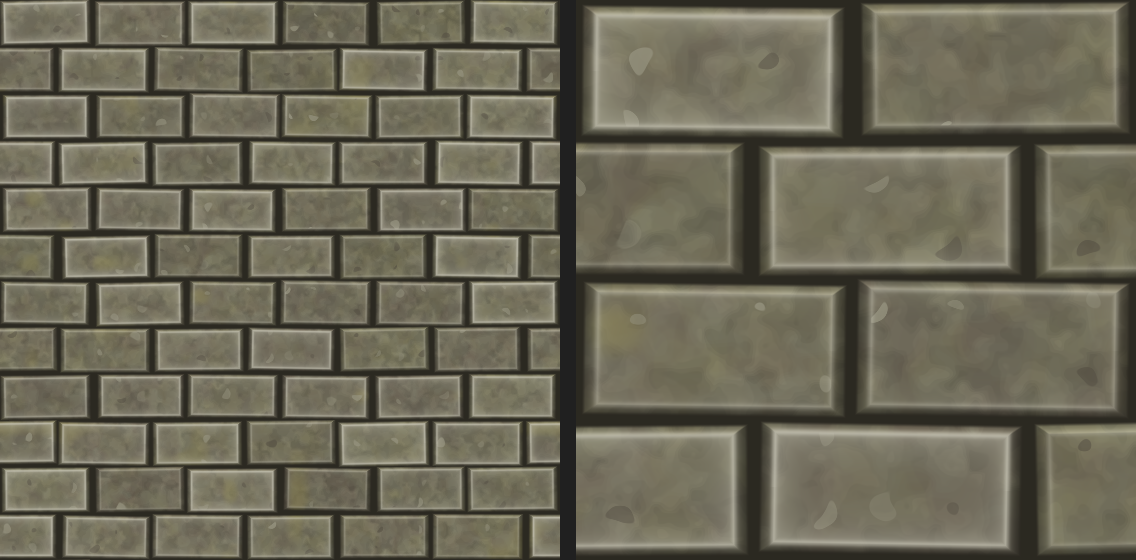
Left: the whole. Right: its middle third, enlarged.
Reproduce this texture procedurally as a Shadertoy shader.

```glsl
// Wall of bevelled olive-grey stone bricks in running bond, with mottling, chips and worn bright rims.

const vec2  REPEATS     = vec2(6.0, 12.0);    // bricks across and down
const float ROW_SHIFT   = 0.62;               // offset of alternate rows, in bricks
const vec2  HALF_SIZE   = vec2(0.985, 0.492); // brick half size, in row heights
const vec2  SIZE_LOSS   = vec2(0.05, 0.025);  // random shrinkage
const vec2  DRIFT       = vec2(0.07, 0.035);  // random displacement
const float TILT        = 0.04;               // random rotation, in radians
const vec2  BEVEL       = vec2(0.105, 0.075); // bevel width at sides and at top/bottom
const float RIM_WIDTH   = 0.022;
const float GLOW_WIDTH  = 0.085;
const float CHIP_CELLS  = 26.0;
const float CHIP_CHANCE = 0.36;

const vec3 OLIVE  = vec3(0.445, 0.430, 0.325);
const vec3 BROWN  = vec3(0.400, 0.368, 0.310);
const vec3 GREY   = vec3(0.455, 0.455, 0.385);
const vec3 YELLOW = vec3(0.560, 0.530, 0.300);
const vec3 CHIP   = vec3(0.570, 0.560, 0.480);
const vec3 RIM    = vec3(0.770, 0.760, 0.700);
const vec3 JOINT  = vec3(0.170, 0.160, 0.130);

vec4 hash(vec2 p) {
    vec4 h = fract(p.xyxy * vec4(0.1031, 0.1030, 0.0973, 0.1099));
    h += dot(h, h.wzxy + 33.33);
    return fract((h.xxyz + h.yzzw) * h.zywx);
}

// Value noise that wraps after the given number of cells
float noise(vec2 uv, float cells, float seed) {
    vec2 p = uv * cells, i = floor(p), f = fract(p);
    f = f * f * (3.0 - 2.0 * f);
    vec2 a = mod(i, cells) + seed, b = mod(i + 1.0, cells) + seed;
    return mix(mix(hash(a).x, hash(vec2(b.x, a.y)).x, f.x),
               mix(hash(vec2(a.x, b.y)).x, hash(b).x, f.x), f.y);
}

// Warped noise cut into soft-edged flat patches
float blotches(vec2 uv, float cells, float seed) {
    vec2 warp = vec2(noise(uv, cells * 1.5, seed + 7.0), noise(uv, cells * 1.5, seed + 19.0));
    float n = 5.0 * noise(uv + (warp - 0.5) / cells, cells, seed);
    return (floor(n) + smoothstep(0.3, 0.7, fract(n))) / 5.0;
}

// Scattered irregular flakes: positive is light, negative is dark
float chips(vec2 uv) {
    vec2 p = uv * CHIP_CELLS, id = mod(floor(p), CHIP_CELLS);
    vec4 h = hash(id + 71.0), k = hash(id + 133.0);
    vec2 d = fract(p) - mix(vec2(0.3), vec2(0.7), h.xy);
    float a = 6.2832 * h.z;
    d = mat2(cos(a), sin(a), -sin(a), cos(a)) * d;
    d.y += 1.5 * d.x * d.x;
    float r = length(d / vec2(1.0, mix(0.4, 0.8, k.x))) + 0.12 * (noise(uv, 130.0, 5.0) - 0.5);
    float size = mix(0.09, 0.24, k.y);
    float aa = CHIP_CELLS / iResolution.y;
    float shape = (1.0 - smoothstep(size - aa, size + aa, r)) * step(h.w, CHIP_CHANCE);
    return shape * (k.z < 0.65 ? mix(0.3, 0.8, k.w) : -0.5);
}

void mainImage(out vec4 fragColor, in vec2 fragCoord) {
    vec2 uv = fragCoord / iResolution.xy;
    vec2 q = uv * REPEATS * vec2(2.0, 1.0);
    float pixel = REPEATS.y / iResolution.y;

    // Find the brick that stands highest here
    float height = -1e3;
    vec2 local = vec2(0.0), inset = vec2(0.0), id = vec2(0.0);
    for (int j = -1; j <= 1; j++) {
        float row = floor(q.y) + float(j);
        float shift = ROW_SHIFT * (1.0 - mod(row, 2.0));
        for (int i = -1; i <= 1; i++) {
            float col = floor(q.x * 0.5 - shift) + float(i);
            vec2 cell = mod(vec2(col, row), REPEATS);
            vec4 h = hash(cell + 11.0), s = hash(cell + 47.0);
            vec2 c = vec2(2.0 * (col + shift) + 1.0, row + 0.5) + (h.xy - 0.5) * DRIFT;
            vec2 l = q - c;
            l += (h.z - 0.5) * TILT * vec2(-l.y, l.x);
            vec2 d = HALF_SIZE - SIZE_LOSS * s.xy - abs(l);
            float m = min(d.x / BEVEL.x, d.y / BEVEL.y);
            if (m > height) { height = m; local = l; inset = d; id = cell; }
        }
    }
    vec4 brick = hash(id + 203.0);
    float seed = floor(brick.x * 90.0) * 3.0;
    float wear = mix(0.12, 1.0, brick.y);

    // Mottled stone
    vec3 stone = mix(BROWN, OLIVE, clamp(blotches(uv, 36.0, seed) + 0.7 * (brick.z - 0.5), 0.0, 1.0));
    stone = mix(stone, GREY, 0.6 * blotches(uv, 58.0, seed + 31.0));
    stone *= 0.87 + 0.22 * blotches(uv, 84.0, seed + 53.0);
    stone *= 0.95 + 0.10 * brick.w;
    stone = mix(stone, YELLOW, 0.4 * smoothstep(0.78, 1.0, noise(uv, 17.0, 91.0)));

    // Face: flakes, and a pale glow that fades inward from the rim
    float flake = chips(uv);
    vec3 face = mix(stone, flake > 0.0 ? CHIP : BROWN * 0.75, abs(flake));
    vec2 e = inset - BEVEL;
    vec2 fade = exp(-max(e, 0.0) / GLOW_WIDTH);
    float glow = fade.x + fade.y - fade.x * fade.y;
    face = mix(face, RIM, wear * (0.50 * glow + 0.09));

    // Bevel: lit from above, darkening towards the joint
    vec2 t = inset / BEVEL;
    float sideLight = local.x < 0.0 ? 0.82 : 0.70;
    float endLight = local.y > 0.0 ? 1.18 : 0.72;
    float light = mix(sideLight, endLight, smoothstep(-0.12, 0.12, t.x - t.y));
    vec3 slope = stone * light * mix(0.72, 1.12, clamp(height, 0.0, 1.0));
    slope = mix(slope, RIM, 0.16 * wear * smoothstep(0.2, 1.0, height));

    // Assemble face, bevel, rim and joint
    float edge = min(e.x, e.y);
    vec3 color = mix(slope, face, smoothstep(-pixel, pixel, edge));
    float rim = exp(-edge * edge / (RIM_WIDTH * RIM_WIDTH));
    color = mix(color, RIM, rim * mix(0.22, 0.72, wear) * (local.y > 0.0 ? 1.0 : 0.85));
    float gap = min(inset.x, inset.y);
    color = mix(JOINT, color, smoothstep(-0.5 * pixel, 0.02 + pixel, gap));
    fragColor = vec4(color, 1.0);
}
```
